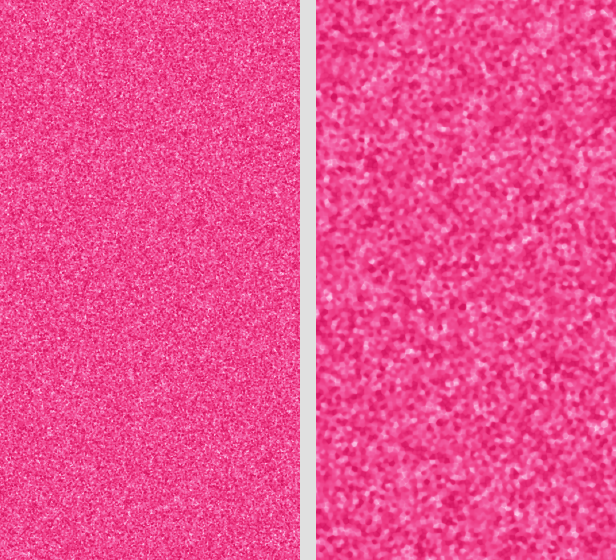
Left: the whole. Right: its middle third, enlarged.
A WebGL 1 fragment shader for this texture:

```glsl
precision highp float;
uniform vec2 u_resolution;

const float GRAINS_ACROSS = 222.0;  // glitter grains over the canvas width
const float GRAIN_TIGHTNESS = 3.0;  // higher gives crisper grain edges
const float GRAIN_JITTER = 0.8;
const float GRAIN_CONTRAST = 0.92;
const float CLUSTERS_ACROSS = 40.0; // faint patches of brighter glitter
const float CLUSTER_STRENGTH = 0.12;

const vec3 SHADOW    = vec3(0.83, 0.08, 0.38);
const vec3 DEEP_PINK = vec3(0.88, 0.14, 0.44);
const vec3 HOT_PINK  = vec3(0.93, 0.22, 0.51);
const vec3 MID_PINK  = vec3(0.94, 0.29, 0.57);
const vec3 ROSE      = vec3(0.95, 0.37, 0.64);
const vec3 LIGHT     = vec3(0.96, 0.46, 0.70);
const vec3 PALE      = vec3(0.97, 0.59, 0.79);
const vec3 SPARKLE   = vec3(0.99, 0.78, 0.90);

vec3 hash3(vec2 p) {
  vec3 q = fract(vec3(p.xyx) * vec3(0.1031, 0.1030, 0.0973));
  q += dot(q, q.yxz + 33.33);
  return fract((q.xxy + q.yzz) * q.zyx);
}

// Sum of three uniform values: close to a bell curve of unit variance
float bellRandom(vec2 cell) {
  return 2.0 * (dot(hash3(cell + 57.0), vec3(1.0)) - 1.5);
}

// Blend of jittered grains, rescaled so that its variance stays one
float grainField(vec2 p) {
  vec2 base = floor(p);
  float total = 0.0;
  float power = 0.0;
  for (int y = -1; y <= 1; y++) {
    for (int x = -1; x <= 1; x++) {
      vec2 cell = base + vec2(float(x), float(y));
      vec2 center = cell + 0.5 + GRAIN_JITTER * (hash3(cell + 311.0).xy - 0.5);
      vec2 offset = p - center;
      float weight = exp(-GRAIN_TIGHTNESS * dot(offset, offset));
      total += weight * bellRandom(cell);
      power += weight * weight;
    }
  }
  return total * inversesqrt(power);
}

float smoothNoise(vec2 p) {
  vec2 cell = floor(p);
  vec2 f = fract(p);
  f = f * f * (3.0 - 2.0 * f);
  float low = mix(hash3(cell).x, hash3(cell + vec2(1.0, 0.0)).x, f.x);
  float high = mix(hash3(cell + vec2(0.0, 1.0)).x, hash3(cell + 1.0).x, f.x);
  return mix(low, high, f.y);
}

float ramp(float low, float high, float t) {
  return clamp((t - low) / (high - low), 0.0, 1.0);
}

// Stops sit at the bell-curve quantiles of each colour's share
vec3 glitterColor(float tone) {
  vec3 color = mix(SHADOW, DEEP_PINK, ramp(-2.5, -1.4, tone));
  color = mix(color, HOT_PINK, ramp(-1.4, -0.58, tone));
  color = mix(color, MID_PINK, ramp(-0.58, 0.09, tone));
  color = mix(color, ROSE, ramp(0.09, 0.72, tone));
  color = mix(color, LIGHT, ramp(0.72, 1.34, tone));
  color = mix(color, PALE, ramp(1.34, 2.05, tone));
  return mix(color, SPARKLE, ramp(2.05, 2.9, tone));
}

void main() {
  vec2 uv = gl_FragCoord.xy / u_resolution.x;
  float cluster = smoothNoise(uv * CLUSTERS_ACROSS + 19.0) - 0.5;
  float grain = grainField(uv * GRAINS_ACROSS);
  float tone = GRAIN_CONTRAST * grain + CLUSTER_STRENGTH * cluster;
  gl_FragColor = vec4(glitterColor(tone), 1.0);
}
```
